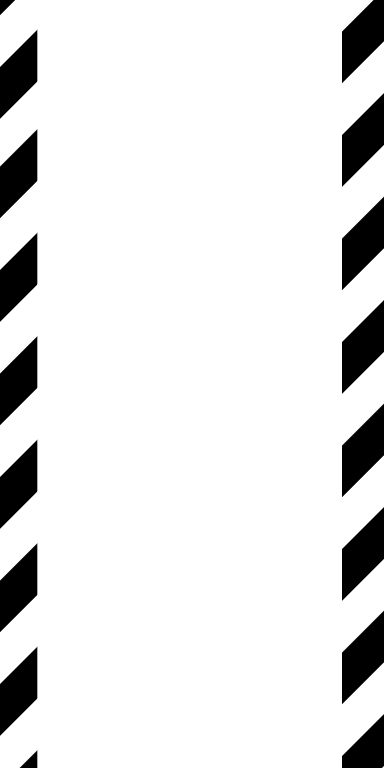
Give the GLSL for this pattern, as a WebGL 2 fragment shader.

```glsl
#version 300 es
precision highp float;

uniform vec2 u_resolution;
out vec4 fragColor;

// Lengths are fractions of the canvas height
const float LEFT_BAND_END = 0.0486;
const float RIGHT_BAND_START = 0.4453;
const float STRIPE_PERIOD = 0.13477;
const float STRIPE_CENTER = 0.5201;
const float STRIPE_FILL = 0.5;
const float SEAM = 0.186;         // diagonal position of the joint in the left band
const float SEAM_SHIFT = 0.0052;  // offset of the stripes above the joint
const vec3 PAPER = vec3(1.0);
const vec3 INK = vec3(0.0);

// Signed distance to the 45 degree stripes, negative inside
float stripeDistance(vec2 p) {
    float diagonal = p.x + p.y;
    diagonal -= SEAM_SHIFT * (1.0 - step(SEAM, diagonal));
    float cell = fract((diagonal - STRIPE_CENTER) / STRIPE_PERIOD + 0.5) - 0.5;
    return (abs(cell) - 0.5 * STRIPE_FILL) * STRIPE_PERIOD * inversesqrt(2.0);
}

// Signed distance to the two side bands, negative inside
float bandDistance(float x) {
    return min(x - LEFT_BAND_END, RIGHT_BAND_START - x);
}

// Antialiased coverage over one pixel
float coverage(float distance, float pixel) {
    return clamp(0.5 - distance / pixel, 0.0, 1.0);
}

void main() {
    float pixel = 1.0 / u_resolution.y;
    vec2 p = gl_FragCoord.xy * pixel;
    p.y = 1.0 - p.y; // measure downward from the top edge

    float ink = coverage(stripeDistance(p), pixel) * coverage(bandDistance(p.x), pixel);
    fragColor = vec4(mix(PAPER, INK, ink), 1.0);
}
```
